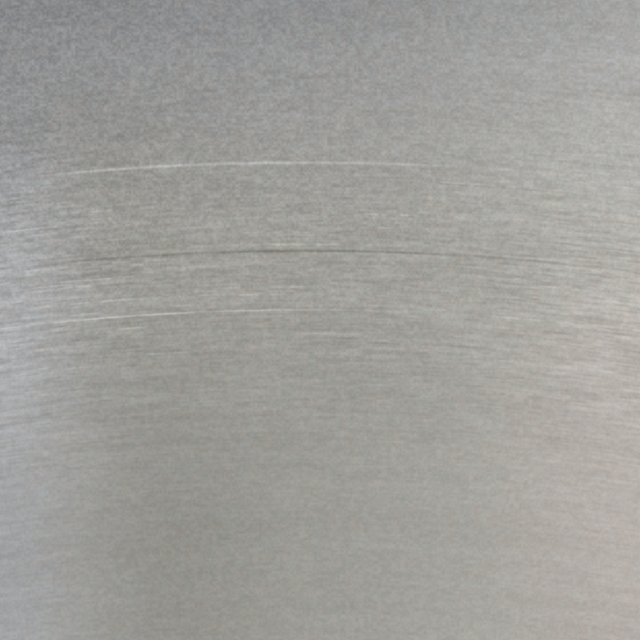
This texture is drawn by a WebGL 1 fragment shader. Its source:

```glsl
precision highp float;
// Brushed metal sheet with soft reflections, arched grain and fine scratches.

uniform vec2 u_resolution;

#define BASE_GREY 0.598
#define ARCH_CENTRE 0.48
#define ARCH_BEND 0.125
#define GRAIN_AMOUNT 0.088
#define SPECKLE_AMOUNT 0.105
#define COLOUR_SPECKLE 0.014
#define SCRATCH_WIDTH 0.0018
#define SCRATCH_COUNT 64

float hash(vec2 p) {
  vec3 q = fract(vec3(p.xyx) * 0.1031);
  q += dot(q, q.yzx + 33.33);
  return fract((q.x + q.y) * q.z);
}

// Value noise in the range 0 to 1.
float noise(vec2 p) {
  vec2 cell = floor(p);
  vec2 f = fract(p);
  f = f * f * (3.0 - 2.0 * f);
  float low = mix(hash(cell), hash(cell + vec2(1.0, 0.0)), f.x);
  float high = mix(hash(cell + vec2(0.0, 1.0)), hash(cell + 1.0), f.x);
  return mix(low, high, f.y);
}

float bump(float d, float radius) {
  return exp(-d * d / (radius * radius));
}

// Broad light and dark reflections.
float reflections(vec2 p) {
  float grey = BASE_GREY;
  grey += 0.08 * smoothstep(0.48, 1.05, p.x);
  grey += 0.03 * bump(p.x - 1.0, 0.2) * bump(p.y - 0.42, 0.3);
  grey += 0.075 * bump(p.x, 0.12) * bump(p.y - 0.48, 0.25);
  grey += 0.025 * bump(p.x - 0.04, 0.14) * bump(p.y - 0.05, 0.25);
  grey += 0.022 * bump(p.x - 0.5, 0.3) * bump(p.y - 0.68, 0.24);
  grey += 0.01 * bump(p.x - 0.6, 0.2) * smoothstep(0.5, 0.1, p.y);
  grey -= 0.038 * bump(p.x - 0.1, 0.3) * bump(p.y - 0.86, 0.17);
  grey -= 0.03 * bump(p.x - 0.27, 0.13) * smoothstep(0.55, 0.2, p.y);
  grey -= 0.042 * smoothstep(0.88, 1.03, p.y);
  return grey;
}

// Cool at the upper left, olive in the middle, rosy at the lower right.
vec3 tint(vec2 p) {
  float upper = smoothstep(0.6, 1.0, p.y) * (1.0 - 0.45 * p.x);
  float cool = max(upper, 0.85 * bump(p.x, 0.13));
  float rosy = smoothstep(0.65, 1.0, p.x) * smoothstep(0.75, 0.3, p.y);
  vec3 shade = mix(vec3(0.006, 0.002, -0.021), vec3(-0.005, 0.0, 0.009), cool);
  return shade + rosy * vec3(0.013, -0.007, -0.005);
}

// Thin line along the arched grain that fades toward both ends.
float scratch(vec2 q, vec2 centre, float reach, float width) {
  return bump(q.y - centre.y, width) * bump(q.x - centre.x, reach);
}

// Short, broken scratches, mostly light.
float shortScratches(vec2 q, float width) {
  float sum = 0.0;
  for (int i = 0; i < SCRATCH_COUNT; i++) {
    float id = float(i);
    float height = mix(hash(vec2(id, 3.1)), hash(vec2(id, 8.7)), 0.4);
    vec2 centre = vec2(hash(vec2(id, 1.7)), mix(0.38, 0.83, height));
    float reach = mix(0.03, 0.15, hash(vec2(id, 5.3)));
    float dashes = smoothstep(0.3, 0.7, noise(vec2(q.x * 60.0, id * 7.0)));
    float strength = mix(-0.06, 0.075, sqrt(hash(vec2(id, 9.9))));
    sum += strength * dashes * scratch(q, centre, reach, width);
  }
  return sum;
}

void main() {
  vec2 p = gl_FragCoord.xy / u_resolution;
  float width = max(SCRATCH_WIDTH, 0.7 / u_resolution.y);

  // Bend the coordinates so that lines of equal q.y are arches.
  float side = p.x - ARCH_CENTRE;
  float bend = ARCH_BEND + 0.05 * (0.6 - p.y);
  vec2 q = vec2(p.x, p.y + bend * side * side);

  // Brushed grain, sharpest across the middle and blurred beyond.
  float focus = bump(q.y - 0.56, 0.22);
  float fine = noise(q * vec2(15.0, 210.0)) + noise(q * vec2(42.0, 330.0)) - 1.0;
  float broad = noise(q * vec2(3.0, 60.0)) + noise(q * vec2(5.0, 27.0)) - 1.0;
  float edges = 0.75 + 0.5 * smoothstep(0.2, 0.5, abs(side));
  float grain = GRAIN_AMOUNT * edges * (fine * (0.16 + 0.46 * focus) + broad * 0.17);

  // Soft mottling, strongest at the upper left.
  float speckle = noise(p * vec2(140.0, 190.0)) + noise(p.yx * 310.0 + 31.0) - 1.0;
  float mottled = 0.3 + 0.28 * smoothstep(0.25, 0.75, p.y) * (1.0 - 0.6 * p.x);

  // Three long marks and the short ones between them.
  float wear = 0.3 + 1.0 * noise(vec2(q.x * 19.0, 4.0));
  float marks = 0.12 * scratch(q, vec2(0.37, 0.746), 0.36, width * 1.4);
  marks -= 0.11 * scratch(q, vec2(0.5, 0.608), 0.48, width * 1.3);
  marks += 0.11 * scratch(q, vec2(0.25, 0.516), 0.3, width);
  marks = marks * wear + shortScratches(q, width);

  // Faint warm and cool flecks.
  float fleck = COLOUR_SPECKLE * (noise(p * 130.0 + 70.0) - 0.5);

  float detail = grain + SPECKLE_AMOUNT * mottled * speckle + marks;
  vec3 metal = vec3(reflections(p)) + tint(p) + detail * vec3(0.98, 1.0, 1.03);
  metal += fleck * vec3(1.0, -0.2, -1.0);
  gl_FragColor = vec4(clamp(metal, 0.0, 1.0), 1.0);
}
```
